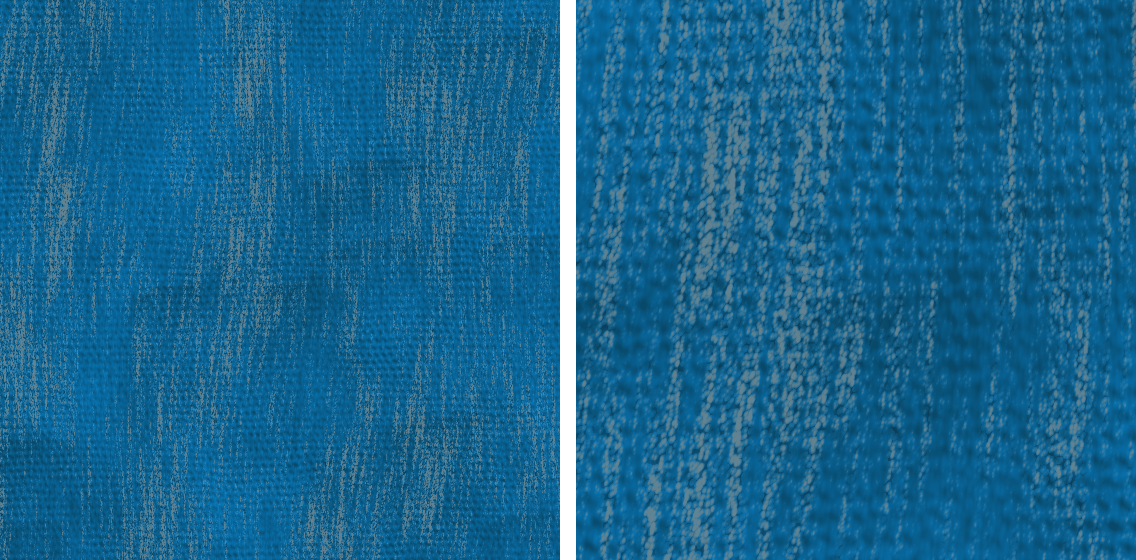
Left, the full canvas; right, a detail of the centre.
Give the GLSL for this texture, as a Shadertoy shader.

```glsl
// Blue paint dry-brushed over coarse canvas. A woven height field and soft daubs
// set the blue tone; stretched cellular noise wears the paint into pale, broken
// vertical streaks that lean slightly with the brush.

const float PI = 3.14159265;
const vec2 THREADS = vec2(78.0, 76.0);
const int DAUBS = 10;

const vec3 DEEP_BLUE = vec3(0.03, 0.285, 0.415);
const vec3 BRIGHT_BLUE = vec3(0.03, 0.46, 0.705);
const vec3 PALE_BLUE = vec3(0.28, 0.52, 0.66);
const vec3 BARE_GREY = vec3(0.46, 0.53, 0.55);

vec2 hash2(vec2 p) {
    vec3 q = fract(p.xyx * vec3(0.1031, 0.1030, 0.0973));
    q += dot(q, q.yzx + 33.33);
    return fract((q.xx + q.yz) * q.zy);
}

// Cellular noise: near +1 at a cell centre, negative between cells.
float cells(vec2 p) {
    vec2 id = floor(p);
    vec2 f = p - id;
    float nearest = 4.0;
    for (int y = -1; y <= 1; y++) {
        for (int x = -1; x <= 1; x++) {
            vec2 o = vec2(x, y);
            vec2 d = o + hash2(id + o) - f;
            nearest = min(nearest, dot(d, d));
        }
    }
    return 1.0 - 2.0 * sqrt(nearest);
}

// Layered, rotated sines for broad irregular variation, about -1 to 1.
float waves(vec2 p) {
    float sum = 0.0;
    float amp = 0.5;
    for (int i = 0; i < 5; i++) {
        sum += amp * sin(p.x + 1.4 * sin(p.y + float(i)));
        p = mat2(0.8, 0.6, -0.6, 0.8) * p * 1.6 + 2.3;
        amp *= 0.75;
    }
    return sum;
}

// Staggered, uneven thread bumps with shaded gaps between the rows.
float weave(vec2 uv) {
    vec2 sag = 0.004 * vec2(waves(uv.yx * 14.0), waves(uv * 11.0 + 4.0));
    vec2 p = (uv + sag) * THREADS;
    float bumps = cos(2.0 * PI * p.x + 0.9 * sin(2.0 * PI * p.y)) * cos(PI * p.y);
    float lumps = cells(p * vec2(1.6, 1.1) + 12.0);
    float strength = 0.8 + 0.4 * waves(uv * 16.0 + 8.0);
    return strength * (0.55 * bumps - 0.4 * cos(2.0 * PI * p.y)) + 0.5 * lumps;
}

// Dark strokes with a crisp arched top that fade downwards.
float daubs(vec2 uv) {
    float shade = 0.0;
    for (int i = 0; i < DAUBS; i++) {
        vec2 seed = vec2(float(i) * 7.0 + 3.0, 19.0);
        vec2 d = uv - hash2(seed);
        float halfWidth = mix(0.08, 0.18, hash2(seed + 5.0).x);
        float top = d.y + 1.6 * d.x * d.x - 0.15 * d.x + 0.004 * sin(d.x * 90.0);
        float edge = 1.0 - smoothstep(-0.012, 0.008, top);
        float sides = 1.0 - smoothstep(0.35, 1.0, abs(d.x) / halfWidth);
        shade = max(shade, edge * sides * exp(min(top, 0.0) * 15.0));
    }
    return shade;
}

// Bend the brush direction so that strokes lean in places.
vec2 brushSpace(vec2 uv) {
    float lean = 0.012 * sin(uv.y * 6.0 + uv.x * 7.0 + 0.8);
    return vec2(uv.x - lean - 0.04 * uv.y, uv.y);
}

void mainImage(out vec4 fragColor, in vec2 fragCoord) {
    vec2 uv = fragCoord / min(iResolution.x, iResolution.y);
    vec2 brush = brushSpace(uv);

    // Surface layers, from broad to fine
    float cloth = weave(uv);
    float patches = waves(brush * vec2(17.0, 4.5) + 1.7);
    float streaks = cells(brush * vec2(80.0, 4.0));
    float bristles = cells(brush * vec2(175.0, 11.0) + 40.0);
    float grain = cells(brush * vec2(330.0, 100.0) + 90.0);
    float dust = cells(mat2(0.9, 0.4, -0.4, 0.9) * brush * vec2(400.0, 260.0) + 530.0);

    // Blue paint
    float tone = 0.50 + 0.15 * waves(uv * vec2(9.0, 7.0) + 5.0);
    tone += 0.36 * cloth + 0.10 * streaks + 0.16 * bristles + 0.14 * grain;
    tone -= 0.30 * daubs(uv);
    vec3 color = mix(DEEP_BLUE, BRIGHT_BLUE, clamp(tone, 0.0, 1.0));

    // Worn streaks, thin scumble around them and dark pits
    float dryness = 0.27 * patches + 0.36 * streaks + 0.38 * bristles;
    float chips = dryness + 0.36 * grain + 0.38 * dust + 0.24 * cloth;
    float wear = smoothstep(0.2, 1.0, chips);
    float scumble = smoothstep(-0.1, 0.7, dryness);
    float pits = smoothstep(-0.1, 0.5, dryness) * smoothstep(0.0, 0.4, -dust);
    vec3 bare = mix(PALE_BLUE, BARE_GREY, smoothstep(0.15, 0.8, wear));
    color = mix(color, PALE_BLUE, 0.17 * scumble);
    color *= 1.0 - 0.30 * pits;
    color = mix(color, bare, 0.8 * wear);

    fragColor = vec4(color, 1.0);
}
```
